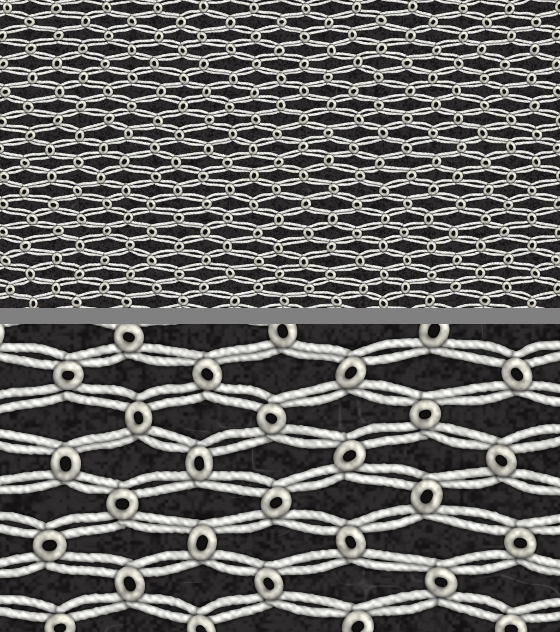
Top: the whole. Bottom: its middle third, enlarged.
A Shadertoy shader for this texture:

```glsl
#define COLUMNS 11.1
#define ROW_PITCH 0.278
#define GRID_SHIFT vec2(0.1, 0.42)
#define JITTER vec2(0.13, 0.04)
#define STRAND_RADIUS 0.031
#define STRAND_SPREAD 0.037
#define KNOT_RADIUS 0.069
#define KNOT_WIDTH 0.032
#define THREAD_LIGHT vec3(0.98, 0.98, 0.965)
#define THREAD_DARK vec3(0.35, 0.345, 0.335)
#define CLOTH_LIGHT vec3(0.18, 0.172, 0.174)
#define CLOTH_DARK vec3(0.08, 0.072, 0.075)

const float PI = 3.14159;

float hash(vec2 p) {
    vec3 q = fract(vec3(p.xyx) * 0.1031);
    q += dot(q, q.yzx + 33.33);
    return fract((q.x + q.y) * q.z);
}

float noise(vec2 p) {
    vec2 i = floor(p), f = fract(p);
    f = f * f * (3.0 - 2.0 * f);
    return mix(mix(hash(i), hash(i + vec2(1, 0)), f.x),
               mix(hash(i + vec2(0, 1)), hash(i + vec2(1, 1)), f.x), f.y);
}

// Staggered knot centre, moved a little by its own hash
vec2 knotCentre(vec2 id) {
    float stagger = 0.5 * mod(id.y + 1.0, 2.0);
    vec2 grid = vec2(id.x + stagger + GRID_SHIFT.x, (id.y + GRID_SHIFT.y) * ROW_PITCH);
    vec2 wobble = vec2(hash(id + 17.3), hash(id + 71.9)) - 0.5;
    return grid + wobble * JITTER;
}

vec3 threadColour(float height, float grain) {
    return mix(THREAD_DARK, THREAD_LIGHT, clamp(height, 0.0, 1.0)) * (0.86 + 0.22 * grain);
}

// Two nearly level strands from the top of knot a to the underside of knot b
void drawLink(inout vec3 colour, vec2 p, vec2 a, vec2 b, float seed, float grain, float aa) {
    a.y += 0.093;
    b.y -= 0.093;
    vec2 span = b - a;
    float t = clamp((p.x - a.x) / span.x, 0.0, 1.0);
    float rise = t + 0.06 * sin(2.0 * PI * t);
    float slope = span.y / span.x * (1.0 + 0.12 * PI * cos(2.0 * PI * t));
    float spread = STRAND_SPREAD * (0.68 + 0.4 * sin(PI * t) + 0.6 * (seed - 0.5));
    for (float side = -1.0; side < 2.0; side += 2.0) {
        float bow = 0.008 * sin(PI * t * 2.0 + 6.3 * seed + side);
        float y = a.y + span.y * rise + side * spread + bow;
        float across = (p.y - y) / sqrt(1.0 + slope * slope);
        float d = length(vec2(p.x - a.x - span.x * t, across));
        float edge = d - STRAND_RADIUS * (0.88 + 0.24 * grain);
        colour *= mix(0.68, 1.0, smoothstep(0.0, 0.026, edge));
        float relief = 1.0 - pow(d / STRAND_RADIUS, 2.0);
        float twist = 0.08 * sin(p.x * 95.0 + across * 110.0 + seed * 40.0);
        float height = 0.22 + 0.76 * relief + twist + 0.14 * across / STRAND_RADIUS;
        colour = mix(colour, threadColour(height, grain), smoothstep(aa, -aa, edge));
    }
}

// Small ring of thread around a dark eye
void drawKnot(inout vec3 colour, vec2 q, float seed, float grain, float aa) {
    float angle = atan(q.y, q.x);
    float radius = length(q * vec2(1.0, 0.94));
    float ring = KNOT_RADIUS * (0.94 + 0.16 * seed) + 0.006 * sin(angle * 2.0 + seed * 20.0);
    float d = abs(radius - ring);
    float edge = d - KNOT_WIDTH;
    colour = mix(colour, CLOTH_DARK, smoothstep(ring, ring - aa, radius));
    colour *= mix(0.6, 1.0, smoothstep(0.0, 0.022, edge));
    float relief = 1.0 - pow(d / KNOT_WIDTH, 2.0);
    float light = 0.18 * sin(angle + 0.6) + 0.1 * sin(angle * 3.0 + radius * 60.0 + seed * 9.0);
    vec3 thread = threadColour(0.16 + 0.66 * relief + light, grain) * vec3(1.0, 0.99, 0.95);
    colour = mix(colour, thread, smoothstep(aa, -aa, edge));
}

void mainImage(out vec4 fragColor, in vec2 fragCoord) {
    vec2 p = fragCoord / iResolution.x * COLUMNS;
    float aa = 0.6 * COLUMNS / iResolution.x;
    float grain = noise(p * 42.0);

    // Dark cloth with faint stray fibres
    float mottling = 0.4 * noise(p * 15.0) + 0.6 * noise(p * 40.0 + 5.0);
    vec3 colour = mix(CLOTH_DARK, CLOTH_LIGHT, smoothstep(0.1, 0.7, mottling));
    float fibre = abs(noise(p * 4.0 + 31.0) - 0.5);
    colour += 0.08 * smoothstep(0.025, 0.0, fibre) * smoothstep(0.6, 0.85, noise(p * 3.0 + 9.0));

    // Slow sag of the whole net
    p += vec2(0.16, 0.06) * (vec2(noise(p * 0.7), noise(p * 0.8 + 40.0)) - 0.5);
    float baseRow = floor(p.y / ROW_PITCH - GRID_SHIFT.y);

    // Links rising left and right from each knot
    for (float j = -1.0; j < 2.0; j++) {
        float row = baseRow + j;
        float column = floor(p.x - GRID_SHIFT.x - 0.5 * mod(row + 1.0, 2.0) + 0.5);
        for (float i = -1.0; i < 2.0; i++) {
            vec2 id = vec2(column + i, row);
            vec2 start = knotCentre(id);
            for (float k = 0.0; k < 2.0; k++) {
                vec2 next = id + vec2(k - mod(row, 2.0), 1.0);
                drawLink(colour, p, start, knotCentre(next), hash(id + k * 53.7), grain, aa);
            }
        }
    }

    // Knots lie over the links
    for (float j = -1.0; j < 3.0; j++) {
        float row = baseRow + j;
        float column = floor(p.x - GRID_SHIFT.x - 0.5 * mod(row + 1.0, 2.0) + 0.5);
        for (float i = -1.0; i < 2.0; i++) {
            vec2 id = vec2(column + i, row);
            drawKnot(colour, p - knotCentre(id), hash(id + 7.7), grain, aa);
        }
    }
    fragColor = vec4(clamp(colour, 0.0, 1.0), 1.0);
}
```
